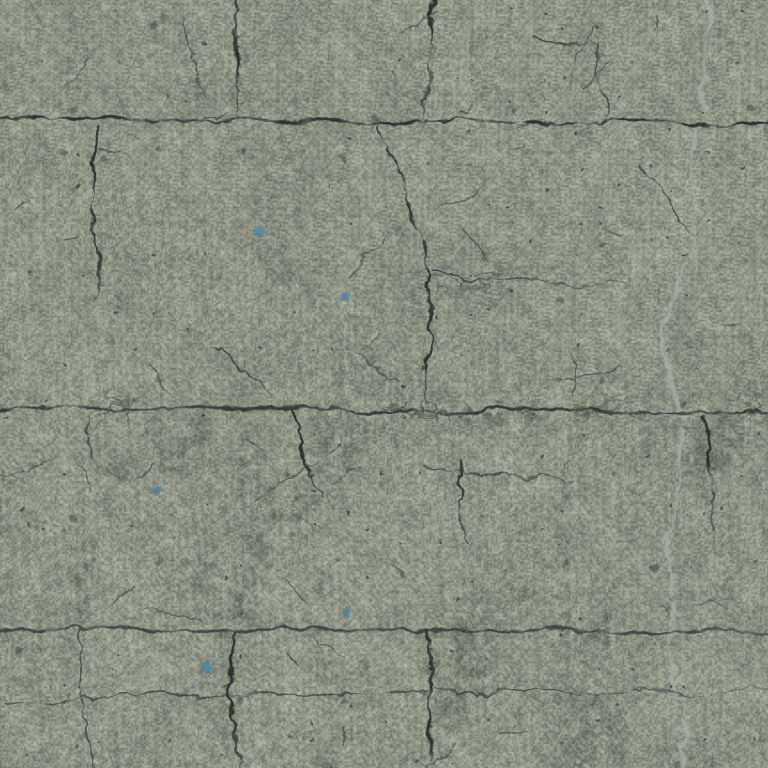
Reproduce this texture procedurally as a Shadertoy shader.

```glsl
// Weathered grey-green concrete: grainy mottled ground, three level joints,
// upright cracks as noise-warped segments, hairlines, pits and stains on
// jittered grids, one pale mended vein and a few blue paint flecks.

const vec3 CRACK_COLOR = vec3(0.17, 0.18, 0.175);
const vec3 PIT_COLOR = vec3(0.24, 0.25, 0.235);
const vec3 VEIN_COLOR = vec3(0.66, 0.68, 0.65);
const vec3 PAINT_COLOR = vec3(0.27, 0.50, 0.62);

// Each crack runs from xy to zw.
const vec4 WIDE_CRACKS[10] = vec4[10](
    vec4(0.306, 1.02, 0.316, 0.846), vec4(0.558, 1.02, 0.550, 0.846),
    vec4(0.132, 0.84, 0.124, 0.605), vec4(0.497, 0.84, 0.552, 0.68),
    vec4(0.552, 0.68, 0.562, 0.466), vec4(0.385, 0.466, 0.41, 0.345),
    vec4(0.605, 0.40, 0.607, 0.295), vec4(0.91, 0.46, 0.93, 0.31),
    vec4(0.308, 0.18, 0.309, -0.02), vec4(0.555, 0.18, 0.56, -0.02));
const vec4 THIN_CRACKS[9] = vec4[9](
    vec4(0.83, 0.79, 0.905, 0.70), vec4(0.27, 0.55, 0.36, 0.49),
    vec4(0.105, 0.18, 0.12, -0.02), vec4(0.112, 0.46, 0.125, 0.39),
    vec4(0.56, 0.645, 0.82, 0.63), vec4(0.55, 0.39, 0.75, 0.38),
    vec4(0.0, 0.09, 1.0, 0.10), vec4(0.70, 0.955, 0.785, 0.94),
    vec4(0.785, 0.94, 0.78, 0.84));
const vec2 VEIN[6] = vec2[6](vec2(0.92, 1.02), vec2(0.905, 0.69), vec2(0.868, 0.56),
    vec2(0.888, 0.46), vec2(0.868, 0.25), vec2(0.895, -0.02));
const vec3 JOINT_HEIGHTS = vec3(0.842, 0.466, 0.18);
const vec3 JOINT_DEPTHS = vec3(0.95, 0.85, 0.75);

float hash(vec2 p) {
    return fract(sin(dot(p, vec2(127.1, 311.7))) * 43758.5453);
}

vec2 hash2(vec2 p) {
    return vec2(hash(p), hash(p + 37.3));
}

float noise(vec2 p) {
    vec2 i = floor(p), f = fract(p);
    f = f * f * (3.0 - 2.0 * f);
    return mix(mix(hash(i), hash(i + vec2(1, 0)), f.x),
               mix(hash(i + vec2(0, 1)), hash(i + vec2(1, 1)), f.x), f.y);
}

float fbm(vec2 p) {
    float sum = 0.0, amp = 0.533;
    for (int i = 0; i < 4; i++) {
        sum += amp * noise(p);
        p = p * 2.03 + 17.7;
        amp *= 0.5;
    }
    return sum;
}

vec2 warp(vec2 p, float scale, float amount) {
    return p + amount * (vec2(fbm(p * scale), fbm(p * scale + 51.3)) - 0.5);
}

// Soft segment whose width and darkness vary along its length.
float crack(vec2 p, vec4 ends, float width) {
    vec2 along = ends.zw - ends.xy;
    float t = clamp(dot(p - ends.xy, along) / dot(along, along), 0.0, 1.0);
    float d = length(p - ends.xy - along * t);
    float vary = fbm(vec2(t * length(along) * 40.0, ends.x * 91.0 + ends.y * 57.0));
    float taper = smoothstep(1.0, 0.7, t);
    float w = width * (0.2 + 1.5 * vary) * (0.4 + 0.6 * taper);
    return (1.0 - smoothstep(w * 0.3, w + 0.0013, d)) * smoothstep(0.0, 0.6, vary) * (0.5 + 0.5 * taper);
}

// One short crack in a share of the cells, at any angle.
float hairlines(vec2 p, float cells, float share, float width) {
    float mask = 0.0;
    vec2 home = floor(p * cells);
    for (int y = -1; y <= 1; y++)
    for (int x = -1; x <= 1; x++) {
        vec2 id = home + vec2(x, y);
        if (hash(id + cells) > share) continue;
        vec2 mid = id + 0.2 + 0.6 * hash2(id + 5.1);
        float angle = 6.283 * hash(id + 9.4);
        vec2 arm = vec2(cos(angle), sin(angle)) * (0.15 + 0.35 * hash(id + 3.7));
        mask = max(mask, crack(p, vec4(mid - arm, mid + arm) / cells, width));
    }
    return mask;
}

// Round blots of mixed size in a share of the cells.
float pits(vec2 p, float cells, float share, float radius) {
    vec2 id = floor(p * cells);
    vec2 mid = (id + 0.3 + 0.4 * hash2(id + cells)) / cells;
    float r = radius * (0.35 + 0.65 * hash(id + 8.8));
    float lit = step(hash(id + 2.6), share);
    return lit * (1.0 - smoothstep(r * 0.4, r + 0.001, length(p - mid)));
}

void mainImage(out vec4 fragColor, in vec2 fragCoord) {
    vec2 uv = fragCoord / iResolution.xy;
    vec2 rough = warp(uv, 70.0, 0.012);
    vec2 jagged = warp(uv, 14.0, 0.032) + rough - uv;

    // Ground: fine grain, mottling and upright streaks
    float tone = 0.560 + 0.165 * (noise(uv * vec2(430.0, 400.0)) - 0.5)
        + 0.085 * (noise(uv * 210.0) - 0.5) + 0.09 * (fbm(uv * 45.0) - 0.5)
        + 0.05 * (fbm(uv * vec2(11.0, 8.0)) - 0.5)
        + 0.04 * (noise(uv * vec2(240.0, 30.0)) - 0.5);

    // Stains, heavier in the lower half
    float low = 1.0 - smoothstep(0.40, 0.50, uv.y);
    float stain = smoothstep(0.57, 0.74, fbm(uv * vec2(19.0, 9.0) + 3.0));
    tone -= stain * smoothstep(0.3, 0.7, fbm(uv * 80.0)) * mix(0.03, 0.09, low);
    vec3 color = tone * vec3(1.0, 1.034, 0.93);

    // Joints, broken and crumbled at the edges
    float dark = 0.0, crumble = 0.0;
    vec2 jointPoint = warp(uv, 18.0, 0.018) + 0.7 * (rough - uv);
    for (int i = 0; i < 3; i++) {
        float h = JOINT_HEIGHTS[i];
        vec4 ends = vec4(-0.1, h + 0.004, 1.4, h - 0.006);
        dark = max(dark, JOINT_DEPTHS[i] * crack(jointPoint, ends, 0.0020));
        crumble += exp(-abs(uv.y - h) * 45.0) * (i == 1 ? 1.0 : 0.3);
    }
    crumble += 0.9 * exp(-abs(uv.y - 0.635) * 50.0) * smoothstep(0.5, 0.56, uv.x) * smoothstep(0.86, 0.78, uv.x);
    crumble = min(crumble, 1.0) * smoothstep(0.40, 0.60, fbm(uv * 13.0 + 8.0));
    float veinlets = 1.0 - smoothstep(0.004, 0.030, abs(fbm(uv * vec2(26.0, 38.0)) - 0.5));
    float chips = smoothstep(0.58, 0.72, fbm(uv * vec2(80.0, 120.0)));
    dark = max(dark, crumble * max(0.6 * veinlets, 0.5 * chips));

    // Cracks, wide to hairline
    for (int i = 0; i < 10; i++) dark = max(dark, 0.95 * crack(jagged, WIDE_CRACKS[i], 0.0019));
    for (int i = 0; i < 9; i++) dark = max(dark, 0.65 * crack(jagged, THIN_CRACKS[i], 0.0010));
    dark = max(dark, 0.50 * hairlines(jagged, 7.0, 0.28, 0.0007));
    dark = max(dark, 0.50 * hairlines(jagged, 17.0, 0.13, 0.0008));

    // Pale vein
    float vein = 0.0;
    for (int i = 0; i < 5; i++) {
        vec4 ends = vec4(VEIN[i], 2.0 * VEIN[i + 1] - VEIN[i]);
        float inside = step(VEIN[i + 1].y, jagged.y) * step(jagged.y, VEIN[i].y);
        vein = max(vein, inside * crack(jagged, ends, 0.0030));
    }
    color = mix(color, VEIN_COLOR, 0.8 * vein);
    color = mix(color, CRACK_COLOR, dark);

    // Pits and light chips
    float pit = max(0.5 * pits(rough, 17.0, 0.13, 0.007), 0.75 * pits(rough, 43.0, 0.08, 0.0028));
    color = mix(color, PIT_COLOR, pit);
    color = mix(color, VEIN_COLOR * 1.05, 0.6 * pits(rough, 31.0, 0.05, 0.003));

    // Blue paint flecks
    for (int i = 0; i < 5; i++) {
        vec2 spot = vec2(0.08, 0.03) + vec2(0.4, 0.92) * hash2(vec2(float(i), 4.2));
        float fleck = 1.0 - smoothstep(0.003, 0.0085, length(rough - spot));
        color = mix(color, PAINT_COLOR, 0.75 * fleck);
    }
    fragColor = vec4(clamp(color, 0.0, 1.0), 1.0);
}
```
